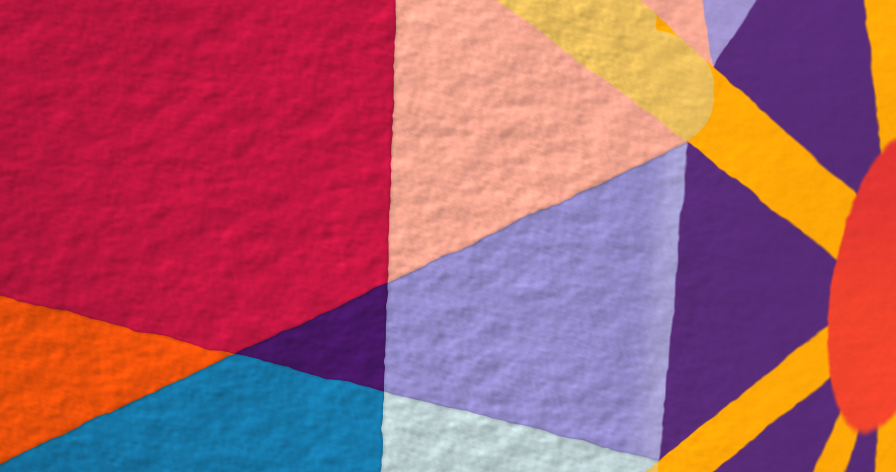
Give the GLSL for this background, as a Shadertoy shader.

```glsl
const vec2 CANVAS = vec2(7.68, 4.04);

const vec3 CRIMSON  = vec3(0.75, 0.09, 0.25);
const vec3 PEACH    = vec3(0.94, 0.64, 0.56);
const vec3 LAVENDER = vec3(0.56, 0.53, 0.77);
const vec3 PURPLE   = vec3(0.34, 0.17, 0.46);
const vec3 INDIGO   = vec3(0.27, 0.09, 0.38);
const vec3 TEAL     = vec3(0.09, 0.47, 0.66);
const vec3 MINT     = vec3(0.73, 0.80, 0.81);
const vec3 VERMILION = vec3(0.96, 0.33, 0.05);
const vec3 AMBER    = vec3(0.99, 0.65, 0.03);
const vec3 STRAW    = vec3(0.90, 0.73, 0.36);
const vec3 SUN      = vec3(0.89, 0.21, 0.20);

float hash(vec2 p) {
    return fract(sin(dot(p, vec2(127.1, 311.7))) * 43758.545);
}

float noise(vec2 p) {
    vec2 i = floor(p), f = fract(p);
    f = f * f * (3.0 - 2.0 * f);
    return mix(mix(hash(i), hash(i + vec2(1, 0)), f.x),
               mix(hash(i + vec2(0, 1)), hash(i + vec2(1, 1)), f.x), f.y);
}

float plaster(vec2 p) {
    float height = 0.0, amp = 0.5;
    for (int i = 0; i < 4; i++) {
        height += amp * noise(p);
        p = mat2(1.6, 1.2, -1.2, 1.6) * p + 7.3;
        amp *= 0.55;
    }
    return height;
}

// Signed distance to the line a-b, positive on its left side
float leftOf(vec2 p, vec2 a, vec2 b) {
    vec2 d = normalize(b - a);
    return d.x * (p.y - a.y) - d.y * (p.x - a.x);
}

float fill(float d, float soft) {
    return smoothstep(-soft, soft, d);
}

// Sheared ellipse, positive inside
float leaningOval(vec2 p, vec2 center, vec2 radius, float lean) {
    vec2 q = p - center;
    q.x -= lean * q.y;
    return (1.0 - length(q / radius)) * radius.x;
}

float seam(float d, float width) {
    return exp(-d * d / (width * width));
}

void mainImage(out vec4 fragColor, in vec2 fragCoord) {
    vec2 uv = fragCoord / iResolution.xy;
    vec2 p = uv * CANVAS;
    float blur = 0.7 * CANVAS.x / iResolution.x;
    float soft = blur + 0.012 * smoothstep(5.0, 7.5, p.x);

    // Hand-painted wobble of the edges
    vec2 w = p + 0.025 * (vec2(noise(p * 5.0), noise(p * 5.0 + 31.0)) - 0.5)
               + 0.012 * (vec2(noise(p * 19.0), noise(p * 19.0 + 17.0)) - 0.5);

    // Main dividing lines
    float rise = leftOf(w, vec2(0.0, 0.07), vec2(5.90, 2.82));
    float fall = leftOf(w, vec2(0.0, 1.51), vec2(5.65, 0.10));
    float wall = leftOf(w, vec2(3.40, 4.04), vec2(3.27, 0.0));
    float edge = leftOf(w, vec2(5.90, 2.82), vec2(5.65, 0.10));
    float above = fill(rise, soft), over = fill(fall, soft);

    // Left and middle fields
    vec3 left = mix(mix(TEAL, INDIGO, over), mix(VERMILION, CRIMSON, over), above);
    float haze = smoothstep(-0.36, -0.02, edge);
    vec3 violet = mix(LAVENDER, vec3(0.64, 0.62, 0.81), haze);
    vec3 middle = mix(mix(MINT, violet, over), PEACH, above);
    vec3 col = mix(left, middle, fill(wall, soft));
    col = mix(col, PURPLE, fill(edge, soft * 1.5));

    // Fields above the upper ray
    vec3 upper = mix(PEACH, vec3(0.61, 0.56, 0.78),
                     fill(leftOf(w, vec2(6.02, 4.04), vec2(6.12, 3.44)), soft));
    upper = mix(upper, PURPLE, fill(leftOf(w, vec2(6.48, 4.04), vec2(6.12, 3.47)), soft));
    float ridge = leftOf(w, vec2(4.90, 4.04), vec2(7.26, 2.10));
    col = mix(col, upper, fill(ridge, soft) * fill(w.x - 4.6, soft));

    // Upper ray, pale up to its rounded cap
    float ray = min(-leftOf(w, vec2(5.48, 4.04), vec2(7.35, 2.36)),
                    max(leftOf(w, vec2(4.35, 4.04), vec2(5.90, 2.82)),
                        leftOf(w, vec2(5.90, 2.82), vec2(7.18, 1.87))));
    float cap = max(5.62 - w.x, 0.51 - length(w - vec2(5.62, 3.26)));
    col = mix(col, mix(AMBER, STRAW, fill(cap, soft)), fill(ray, soft));

    // Other rays
    float sideRay = min(leftOf(w, vec2(6.10, 0.0), vec2(7.12, 0.81)),
                        -leftOf(w, vec2(5.52, 0.0), vec2(7.11, 1.26)));
    vec3 sideColor = mix(STRAW, AMBER, fill(edge, soft));
    col = mix(col, sideColor, fill(sideRay, soft));
    float lowRay = min(-leftOf(w, vec2(6.97, 0.0), vec2(7.20, 0.52)),
                       leftOf(w, vec2(7.24, 0.0), vec2(7.37, 0.35)));
    lowRay = max(lowRay, -leftOf(w, vec2(7.50, 0.0), vec2(7.53, 0.4)));
    col = mix(col, AMBER, fill(lowRay, soft) * fill(0.9 - w.y, soft));
    float topRay = min(leftOf(w, vec2(7.41, 4.04), vec2(7.55, 2.74)), w.y - 2.0);
    col = mix(col, AMBER, fill(topRay, soft));

    // Sun disc
    float disc = leaningOval(w, vec2(7.61, 1.61), vec2(0.48, 1.27), 0.15);
    vec3 sunColor = mix(SUN, vec3(0.93, 0.26, 0.17), smoothstep(2.6, 1.2, p.y));
    col = mix(col, sunColor, fill(disc, soft));

    // Grooves where the paint meets
    float inFields = 1.0 - fill(edge, soft);
    float groove = seam(rise, 0.018) * inFields + 0.7 * seam(wall, 0.02);
    groove += 0.7 * seam(fall, 0.016) * inFields;
    col *= 1.0 - 0.16 * min(groove, 1.0);

    // Plaster relief lit from the upper left, and broad shading
    vec2 grain = p * vec2(5.0, 7.0);
    float relief = plaster(grain) - plaster(grain + vec2(-0.16, 0.22));
    float sharpness = mix(0.55, 0.12, smoothstep(4.8, 6.8, p.x));
    col *= 1.0 + sharpness * relief;
    col *= 1.0 + 0.05 * (noise(p * 1.3) - 0.5) + 0.02 * (noise(p * 42.0) - 0.5);
    col *= 0.94 + 0.08 * smoothstep(0.0, 0.45, uv.x);
    fragColor = vec4(clamp(col, 0.0, 1.0), 1.0);
}
```
